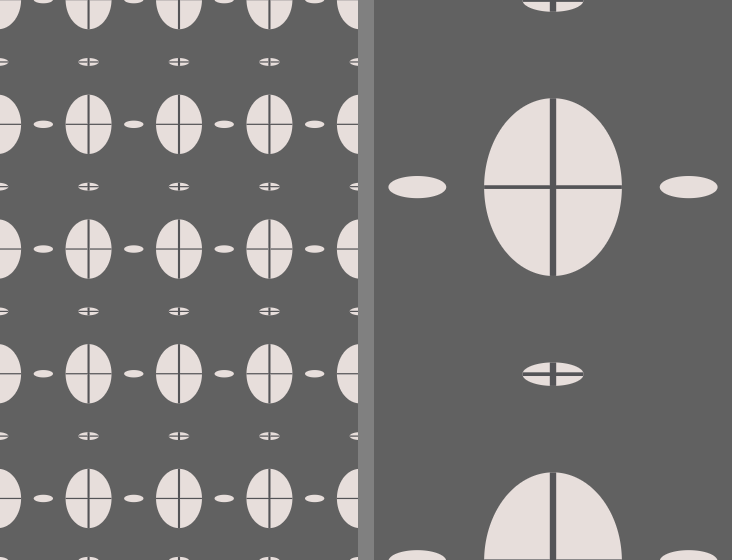
Left: the whole. Right: its middle third, enlarged.
Write a Shadertoy shader that draws this pattern.

```glsl
// Approximate signed distance to an axis-aligned ellipse
float ellipse(vec2 p, vec2 radii) {
    float k = length(p / radii);
    float slope = length(p / (radii * radii));
    return k * (k - 1.0) / max(slope, 1e-4);
}

// Smooth coverage of a shape, one pixel wide at the edge
float cover(float dist, float pixel) {
    return clamp(0.5 - dist / pixel, 0.0, 1.0);
}

// Offset from the nearest point of a lattice
vec2 repeat(vec2 p, vec2 period) {
    return p - period * round(p / period);
}

// Vertical and horizontal bars crossing at the centre
float crossBars(vec2 p, float pixel) {
    vec2 d = abs(p) - vec2(0.0019, 0.0011);
    return max(cover(d.x, pixel), cover(d.y, pixel));
}

void mainImage(out vec4 fragColor, in vec2 fragCoord) {
    float pixel = 1.0 / iResolution.y;
    vec2 p = fragCoord * pixel;
    p -= vec2(0.5 * iResolution.x * pixel, 0.5553);

    // Three lattices sharing one period
    vec2 period = vec2(0.1615, 0.2227);
    vec2 large = repeat(p, period);
    vec2 below = repeat(p + vec2(0.0, 0.5 * period.y), period);
    vec2 beside = repeat(p + vec2(0.5 * period.x, 0.0), period);

    float largeDisc = cover(ellipse(large, vec2(0.0410, 0.0529)), pixel);
    float belowDisc = cover(ellipse(below, vec2(0.0182, 0.0070)), pixel);
    float besideDisc = cover(ellipse(beside, vec2(0.0172, 0.0066)), pixel);

    // Discs over the ground, then bars confined to the split discs
    vec3 color = vec3(0.38);
    float discs = max(max(largeDisc, belowDisc), besideDisc);
    color = mix(color, vec3(0.905, 0.87, 0.86), discs);
    float bars = max(largeDisc * crossBars(large, pixel), belowDisc * crossBars(below, pixel));
    color = mix(color, vec3(0.33, 0.33, 0.34), bars);

    fragColor = vec4(color, 1.0);
}
```
